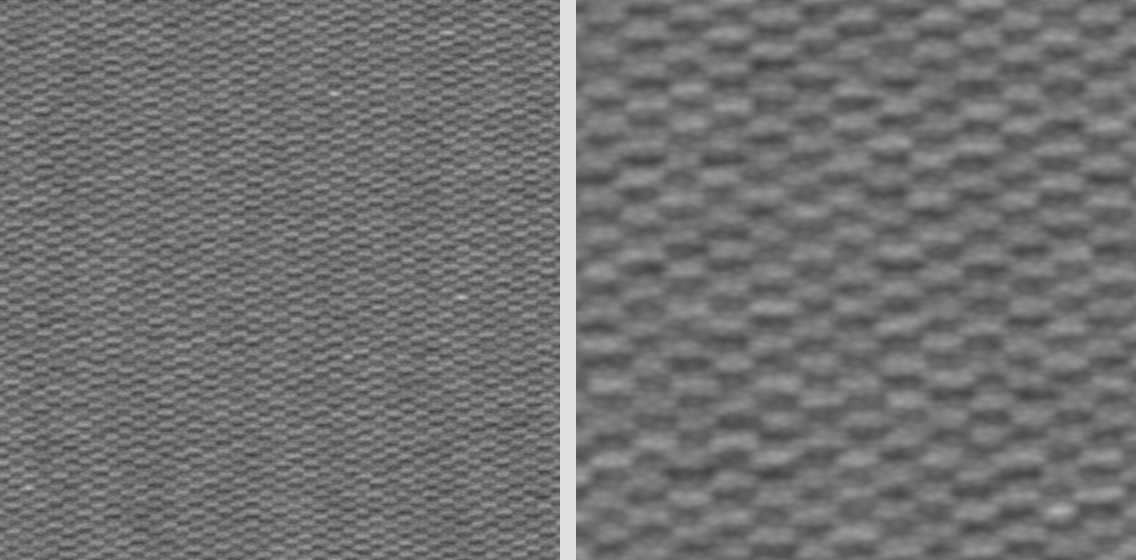
Left, the full canvas; right, a detail of the centre.
This texture is drawn by a three.js fragment shader. Its source:

```glsl
#define STITCHES_ACROSS 20.0
#define ROWS_DOWN 91.0
#define STITCH_HALF_WIDTH 0.28
#define STITCH_END_BLUR 0.12
#define RIDGE_SPREAD 0.43
#define RIDGE_LIGHT 0.101
#define GROOVE_DARK 0.101
#define FIBRE_STRENGTH 0.1
#define FLECK_SHARE 0.008
#define FLECK_LIGHT 0.14
#define STITCH_SLANT 0.14
#define YARN_GREY vec3(0.433)

varying vec2 vUv;

float hash(vec2 p) {
  return fract(sin(dot(p, vec2(127.1, 311.7))) * 4375.85);
}

// Distance to the nearest scattered point
float cellular(vec2 p) {
  vec2 cell = floor(p);
  float nearest = 2.0;
  for (int j = -1; j <= 1; j++) {
    for (int i = -1; i <= 1; i++) {
      vec2 id = cell + vec2(float(i), float(j));
      vec2 point = id + vec2(hash(id), hash(id + 41.3));
      nearest = min(nearest, length(p - point));
    }
  }
  return nearest;
}

float bump(float d, float spread) {
  return exp(-d * d / (spread * spread));
}

// Slight waviness of the yarn, in stitch units
vec2 waver(vec2 uv) {
  return vec2(
    0.07 * sin(uv.y * 23.0 + 2.0 * sin(uv.x * 5.0)) + 0.04 * sin(uv.y * 71.0),
    0.14 * sin(uv.x * 9.0 + uv.y * 13.0) + 0.04 * sin(uv.x * 31.0 - uv.y * 29.0));
}

// Raised stitches in staggered rows, each lit above and shaded below
float weave(vec2 p) {
  float shade = 0.0;
  float baseRow = floor(p.y);
  for (int j = -1; j <= 1; j++) {
    float row = baseRow + float(j);
    float x = p.x + 0.5 * mod(row, 2.0);
    vec2 id = vec2(floor(x), row);
    float vary = hash(id);
    float lift = hash(id + 17.7);

    vec2 q = vec2(fract(x) - 0.5, p.y - row - 0.5);
    q += vec2(0.1, 0.3) * (vec2(hash(id + 5.9), hash(id + 9.1)) - 0.5);
    q.y -= STITCH_SLANT * q.x;

    float halfWidth = STITCH_HALF_WIDTH + 0.1 * (vary - 0.5);
    float body = 1.0 - smoothstep(halfWidth - STITCH_END_BLUR,
                                  halfWidth + STITCH_END_BLUR, abs(q.x));
    float ridge = bump(q.y - 0.36, RIDGE_SPREAD);
    float groove = bump(q.y + 0.48, RIDGE_SPREAD);
    shade += body * ridge * RIDGE_LIGHT * mix(0.5, 1.5, lift);
    shade -= body * groove * GROOVE_DARK * mix(0.6, 1.4, vary);

    // Rare bright fibre ends
    float fleck = step(1.0 - FLECK_SHARE, hash(id + 63.5));
    shade += fleck * FLECK_LIGHT * bump(q.x, 0.14) * bump(q.y - 0.36, 0.4);
  }
  return shade;
}

void main() {
  vec2 grid = vec2(STITCHES_ACROSS, ROWS_DOWN);
  float shade = weave(vUv * grid + waver(vUv));

  // Fine fibre grain
  shade += FIBRE_STRENGTH * (0.5 - cellular(vUv * vec2(95.0, 170.0)));

  // Faint lengthwise streaks and broad unevenness
  shade += 0.006 * sin(vUv.x * 38.0 + 1.5 * sin(vUv.y * 4.0));
  shade += 0.004 * sin(vUv.x * 11.0 + 2.0) * sin(vUv.y * 7.0 + 1.0);

  gl_FragColor = vec4(clamp(YARN_GREY + shade, 0.0, 1.0), 1.0);
}
```
